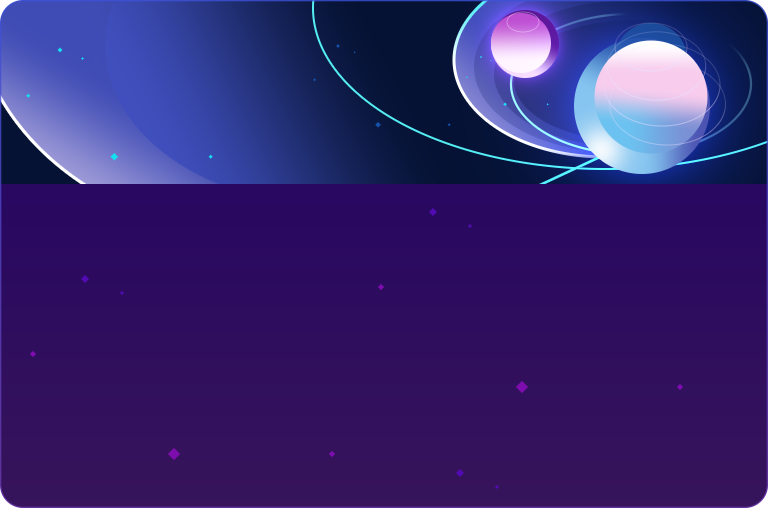
This background is drawn by a WebGL 2 fragment shader. Its source:

```glsl
#version 300 es
precision highp float;
// A rounded card: a night sky with discs, orbits and two glassy planets above
// a violet panel strewn with diamonds. Every shape is a distance function, in
// units where the canvas is 7.68 wide and y runs down from the top.
uniform vec2 u_resolution;
out vec4 fragColor;

const float HORIZON = 1.84;
const vec3 NIGHT = vec3(.02, .07, .2);
const vec3 BLUE = vec3(.25, .3, .71);
const vec3 LAVENDER = vec3(.66, .64, .86);
const vec3 CYAN = vec3(.33, .93, .95);
const vec3 WHITE = vec3(1);

float ellipse(vec2 p, vec2 center, vec2 radii) {
  vec2 q = (p - center) / radii;
  float k = length(q);
  return k * (k - 1.) / max(length(q / radii), 1e-4);
}

float roundedBox(vec2 p, vec2 halfSize, float radius) {
  vec2 q = abs(p) - halfSize + radius;
  return length(max(q, 0.)) + min(max(q.x, q.y), 0.) - radius;
}

float segment(vec2 p, vec2 a, vec2 b) {
  vec2 ab = b - a;
  return length(p - a - ab * clamp(dot(p - a, ab) / dot(ab, ab), 0., 1.));
}

float fill(float d, float px) { return clamp(.5 - d / px, 0., 1.); }
float stroke(float d, float w, float px) { return fill(abs(d) - w, px); }
float ramp(float a, float b, float x) { return smoothstep(a, b, x); }

// Five diamonds in a fixed arrangement: offset in xy, size in z
float diamonds(vec2 p, vec2 origin, float scale, float px) {
  const vec3 gems[5] = vec3[5](vec3(0, 0, .04), vec3(.37, .14, .02),
    vec3(-.52, .75, .032), vec3(.89, 1.75, .062), vec3(2.47, 1.75, .032));
  float cover = 0.;
  for (int i = 0; i < 5; i++) {
    vec2 q = abs(p - origin - gems[i].xy * scale);
    cover = max(cover, fill((q.x + q.y - gems[i].z * scale) * .707, px));
  }
  return cover;
}

// Large disc fading into the night
vec3 leftDisc(vec3 col, vec2 p, float px) {
  float outer = ellipse(p, vec2(2.6, -.1), vec2(2.89, 2.45));
  float inner = ellipse(p, vec2(3.3, .45), vec2(2.25, 1.6));
  float pale = ramp(.1, 1.65, p.y - .6 * p.x) * (1. - fill(inner, px));
  vec3 body = mix(BLUE, LAVENDER, pale) + vec3(0, .01, .03) * fill(inner, px);
  body = mix(body, NIGHT, ramp(.7, 3.7, p.x - .5 * p.y));
  col = mix(col, body, fill(outer, px));
  return mix(col, WHITE, stroke(outer, .016, px) * ramp(1.8, .8, p.x));
}

// Smaller disc of nested layers
vec3 rightDisc(vec3 col, vec2 p, float px) {
  float fade = ramp(4.9, 7., p.x - .35 * p.y);
  for (float t = 0.; t < 4.; t++) {
    float layer = ellipse(p, vec2(6.05, .6) + t * vec2(.1, .07), vec2(1.51, .97) - t * vec2(.1, .12));
    float pale = ramp(-4.6, -3.4, p.y - p.x) * (.75 - .22 * t);
    vec3 tint = mix(BLUE * (1. - .14 * t), LAVENDER, pale);
    col = mix(col, mix(tint, NIGHT, fade), fill(layer, px));
  }
  float rim = ellipse(p, vec2(6.05, .6), vec2(1.51, .97));
  vec3 edge = mix(CYAN, WHITE, ramp(0., .7, p.y));
  return mix(col, edge, stroke(rim, .015, px) * (1. - ramp(5.2, 6.6, p.x)));
}

vec3 orbits(vec3 col, vec2 p, float px) {
  float wide = ellipse(p, vec2(6.05, .08), vec2(2.92, 1.61));
  float tight = ellipse(p, vec2(6.31, .84), vec2(1.2, .7));
  float tail = segment(p, vec2(5.4, 1.85), vec2(6.02, 1.56));
  float glow = mix(.3, 1., ramp(.6, .9, p.y) * (1. - ramp(6., 7.2, p.x)));
  glow *= 1. - ramp(6., 6.3, p.x) * (1. - ramp(.4, .75, p.y));
  col = mix(col, mix(CYAN, WHITE, .4), stroke(tight, .011, px) * glow);
  return mix(col, CYAN, max(stroke(wide, .01, px), fill(tail - .013, px)));
}

vec3 smallPlanet(vec3 col, vec2 p, float px) {
  vec2 q = p - vec2(5.25, .44);
  float d = length(q) - .34;
  col += vec3(.22, .06, .32) * exp(-12. * max(d, 0.));
  vec3 shell = mix(vec3(.36, .08, .56), vec3(.96, .85, .97), ramp(-.2, .27, q.y - .6 * q.x));
  vec3 ball = mix(vec3(.74, .3, .8), vec3(1, .95, .99), ramp(-.27, .19, q.y));
  col = mix(col, shell, fill(d, px));
  col = mix(col, ball, fill(length(q + vec2(.04, .01)) - .3, px));
  float ring = ellipse(q, vec2(-.02, -.22), vec2(.16, .1));
  return mix(col, WHITE, stroke(ring, .004, px) * .4);
}

vec3 bigPlanet(vec3 col, vec2 p, float px) {
  vec2 q = (p - vec2(6.42, 1.06)) / .68, b = (p - vec2(6.51, .97)) / .565;
  col += vec3(.05, .09, .36) * exp(-2.2 * max(length(q) - 1., 0.));
  col = mix(col, vec3(.12, .34, .65), .75 * fill(length(p - vec2(6.51, .59)) - .36, px));
  vec3 shell = mix(vec3(.15, .33, .68), vec3(.52, .77, .94), ramp(-.9, .1, q.y - .4 * q.x));
  shell = mix(shell, vec3(.3, .33, .7), ramp(0., .9, q.x));
  shell = mix(shell, WHITE, .9 * exp(-8. * pow(length(q - vec2(-.6, .65)), 2.)));
  col = mix(col, shell, fill((length(q) - 1.) * .68, px));
  // Inner ball: white cap, pink band, blue base
  vec3 base = mix(vec3(.42, .76, .94), vec3(.48, .56, .83), ramp(-.5, .8, b.x));
  vec3 ball = mix(WHITE, vec3(.97, .8, .93), ramp(-.95, -.4, b.y));
  ball = mix(ball, base, ramp(-.15, .55, b.y - .1 * b.x));
  col = mix(col, ball, fill((length(b) - 1.) * .565, px));
  for (float t = 0.; t < 4.; t++) {
    vec2 c = vec2(6.51, .47) + t * vec2(.055, .19);
    float ring = ellipse(p, c, vec2(.36, .24) + vec2(.22, .17) * min(t * .6, 1.));
    float front = mix(.18, .7 - .1 * t, ramp(-.1, .3, p.y - c.y));
    col = mix(col, vec3(.92, .88, 1), stroke(ring, .005, px) * front);
  }
  return col;
}
vec3 sky(vec2 p, float px) {
  vec3 col = rightDisc(leftDisc(NIGHT, p, px), p, px);
  col = mix(col, vec3(.08, .32, .68), diamonds(p, vec2(3.38, .46), .45, px));
  float stars = max(diamonds(p, vec2(.6, .5), .61, px), diamonds(p, vec2(4.81, .57), .27, px));
  col = orbits(mix(col, vec3(.08, .88, .95), stars), p, px);
  return bigPlanet(smallPlanet(col, p, px), p, px);
}
vec3 panel(vec2 p, float t, float px) {
  vec3 col = mix(vec3(.155, .03, .38), vec3(.215, .08, .355), t);
  vec2 origin = vec2(4.33, 2.12);
  for (int i = 0; i < 3; i++) {
    vec3 tint = mix(vec3(.32, .04, .7), vec3(.49, .05, .68), ramp(.2, .7, p.y - origin.y));
    col = mix(col, tint, diamonds(p, origin, 1., px));
    origin += i == 0 ? vec2(-3.48, .67) : vec2(3.75, 1.94);
  }
  return col;
}
void main() {
  float px = 7.68 / u_resolution.x;
  vec2 size = u_resolution * px;
  vec2 p = vec2(gl_FragCoord.x, u_resolution.y - gl_FragCoord.y) * px;
  float depth = (p.y - HORIZON) / (size.y - HORIZON);
  vec3 col = mix(sky(p, px), panel(p, depth, px), fill(HORIZON - p.y, px));
  // Thin border and rounded corners
  float card = roundedBox(p - .5 * size, .5 * size, .23);
  vec3 border = mix(vec3(.24, .32, .85), vec3(.42, .22, .68), p.y / size.y);
  col = mix(col, border, stroke(card, .013, px) * .8);
  fragColor = vec4(mix(WHITE, col, fill(card, px)), 1);
}
```
